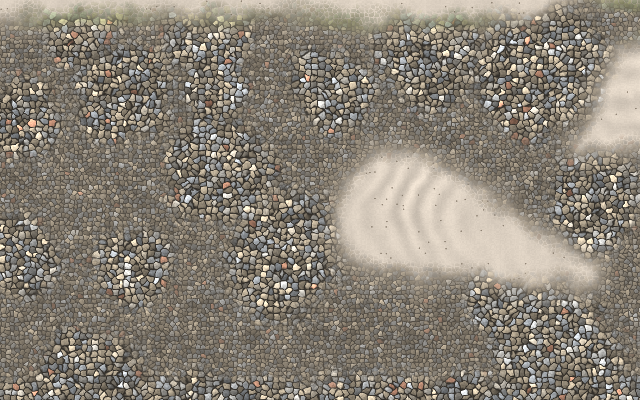
Give the GLSL for this texture, as a Shadertoy shader.

```glsl
float hash(vec2 p) {
    return fract(sin(dot(p, vec2(127.1, 311.7))) * 43758.5453);
}

vec2 hash2(vec2 p) {
    return vec2(hash(p), hash(p + 37.3));
}

float noise(vec2 p) {
    vec2 i = floor(p), f = fract(p);
    f = f * f * (3.0 - 2.0 * f);
    return mix(mix(hash(i), hash(i + vec2(1, 0)), f.x),
               mix(hash(i + vec2(0, 1)), hash(i + vec2(1, 1)), f.x), f.y);
}

float fbm(vec2 p) {
    float sum = 0.0, amp = 0.5;
    for (int i = 0; i < 4; i++) {
        sum += amp * noise(p);
        p = p * 2.03 + 17.1;
        amp *= 0.5;
    }
    return sum;
}

// Capsule whose radius shrinks from ra at a to rb at b
float taperedCapsule(vec2 p, vec2 a, vec2 b, float ra, float rb) {
    vec2 ab = b - a;
    float h = clamp(dot(p - a, ab) / dot(ab, ab), 0.0, 1.0);
    return length(p - a - ab * h) - mix(ra, rb, h);
}

// Signed distance to the three sand areas
float sandDistance(vec2 p) {
    float drift = taperedCapsule(p, vec2(1.0, 0.463), vec2(1.47, 0.32), 0.15, 0.015);
    float corner = taperedCapsule(p, vec2(1.63, 0.765), vec2(1.455, 0.64), 0.128, 0.012);
    float stripEdge = 0.968 - 0.016 * exp(-pow((p.x - 1.03) / 0.17, 2.0))
                    + 0.045 * smoothstep(1.3, 1.46, p.x)
                    + 0.012 * exp(-pow((p.x - 0.68) / 0.09, 2.0));
    return min(min(drift, corner), stripEdge - p.y);
}

// Areas of clean, loose stones: centre and radius
float cleanGravel(vec2 p) {
    vec3 patches[16] = vec3[16](
        vec3(0.20, 0.94, 0.10), vec3(0.52, 0.92, 0.10), vec3(0.31, 0.76, 0.12), vec3(0.54, 0.77, 0.08),
        vec3(0.55, 0.57, 0.13), vec3(0.71, 0.35, 0.15), vec3(0.83, 0.78, 0.10), vec3(1.08, 0.87, 0.13),
        vec3(1.35, 0.82, 0.17), vec3(0.05, 0.70, 0.10), vec3(0.04, 0.36, 0.10), vec3(0.33, 0.33, 0.10),
        vec3(1.50, 0.50, 0.12), vec3(1.28, 0.25, 0.10), vec3(1.40, 0.08, 0.15), vec3(0.22, 0.04, 0.12));
    float amount = smoothstep(0.11, 0.0, p.y) * 0.7;
    for (int i = 0; i < 16; i++) {
        vec2 q = p - patches[i].xy;
        amount = max(amount, 1.25 - length(q) / (patches[i].z * 1.15));
    }
    return smoothstep(0.05, 0.6, amount + 0.7 * (fbm(p * 12.0) - 0.47));
}

// Cellular stones: rgb colour, height in alpha
vec4 stones(vec2 p, float density) {
    vec2 q = p * density + 0.35 * vec2(noise(p * 130.0), noise(p * 130.0 + 9.0));
    vec2 cell = floor(q), nearestCell = cell, offset = vec2(0);
    float first = 9.0, second = 9.0;
    for (int y = -1; y <= 1; y++)
    for (int x = -1; x <= 1; x++) {
        vec2 c = cell + vec2(x, y);
        vec2 d = q - c - 0.1 - 0.8 * hash2(c);
        float dist = length(d);
        if (dist < first) {
            second = first;
            first = dist;
            nearestCell = c;
            offset = d;
        } else {
            second = min(second, dist);
        }
    }
    float body = smoothstep(0.0, 0.32, second - first);
    float tint = hash(nearestCell + 5.1), value = hash(nearestCell + 8.7);
    vec3 colour = mix(vec3(1.06, 0.98, 0.85), vec3(0.95, 0.98, 1.01), smoothstep(0.35, 0.9, tint));
    colour = mix(colour, vec3(1.15, 0.85, 0.7), step(0.97, tint));
    colour *= 0.42 + 0.38 * value + 0.14 * step(0.9, value);
    float light = 1.0 + 0.38 * dot(offset, vec2(-0.5, 0.85));
    colour *= light * (0.88 + 0.24 * noise(p * 330.0));
    return vec4(mix(vec3(0.19, 0.175, 0.155), colour, body), body * (0.6 + 0.4 * value));
}

vec3 sandColour(vec2 p) {
    vec3 colour = vec3(0.862, 0.815, 0.757) * (0.96 + 0.08 * fbm(p * 18.0));
    colour *= 0.98 + 0.04 * hash(floor(p * 320.0));
    // Wind ripples, strongest in the hollow of the drift and in the corner
    float bend = p.x + 0.035 * sin(p.y * 17.0) + 0.09 * fbm(p * 7.0);
    float hollow = exp(-dot((p - vec2(1.03, 0.51)) * vec2(10.0, 9.0), (p - vec2(1.03, 0.51)) * vec2(10.0, 9.0)));
    float cornerWave = sin(p.y * 95.0 + 9.0 * fbm(p * 9.0)) * smoothstep(1.47, 1.55, p.x);
    colour *= 1.0 + sin(bend * 105.0) * (0.012 + 0.075 * hollow) + 0.045 * cornerWave;
    // Scattered grit
    vec2 g = p * 75.0, cell = floor(g);
    float speck = length(g - cell - 0.2 - 0.6 * hash2(cell));
    float present = step(0.94 - 0.12 * hollow, hash(cell + 2.9));
    return mix(colour, vec3(0.4, 0.35, 0.29), 0.65 * present * smoothstep(0.22, 0.06, speck));
}

void mainImage(out vec4 fragColor, in vec2 fragCoord) {
    vec2 p = fragCoord / iResolution.y;

    // Loose stones over finer, dusty gravel
    vec4 coarse = stones(p, 64.0);
    vec4 fine = stones(p + 3.7, 88.0);
    vec3 dusty = mix(vec3(0.465, 0.432, 0.385), fine.rgb, 0.48);
    dusty *= 0.9 + 0.2 * fbm(p * 25.0);
    float clean = cleanGravel(p);
    vec3 colour = mix(dusty, coarse.rgb, clean);
    float height = mix(fine.a, coarse.a, clean);

    // Pale dust and a trace of moss beside the sand
    float edge = sandDistance(p) + 0.055 * (fbm(p * 15.0) - 0.47);
    colour = mix(colour, vec3(0.77, 0.72, 0.65), 0.38 * smoothstep(0.085, 0.0, edge));
    float moss = smoothstep(0.05, 0.01, edge) * smoothstep(0.88, 0.95, p.y) * noise(p * vec2(7.0, 3.0));
    colour *= mix(vec3(1), vec3(0.8, 0.87, 0.7), moss);

    // Sand fills the gaps before covering the stone tops
    float cover = smoothstep(0.026, -0.026, edge + 0.02 * (height - 0.4));
    colour = mix(colour, sandColour(p), cover);
    fragColor = vec4(colour, 1.0);
}
```
